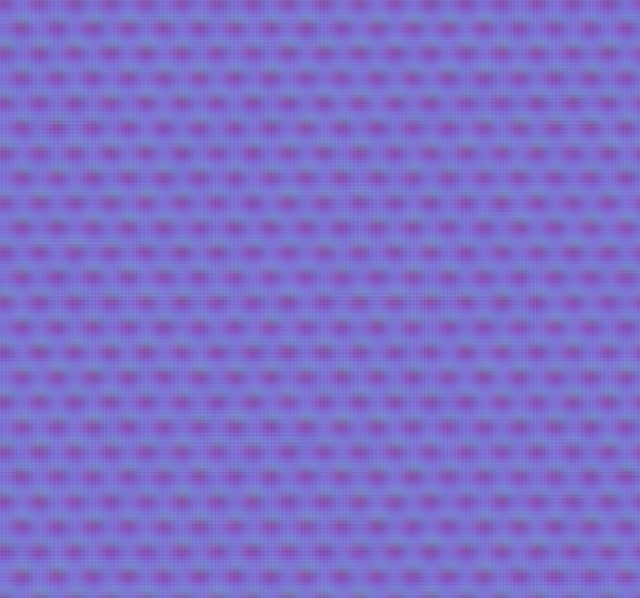
Reproduce this texture map procedurally as a WebGL 1 fragment shader.

```glsl
precision highp float;
// Tileable tangent-space normal map of staggered soft dimples in a fine mesh.

uniform vec2 u_resolution;

const vec2 DIMPLES = vec2(18.0, 24.0);      // columns and rows, rows must be even
const vec2 CELL = vec2(1.43, 1.0);          // cell size in row heights
const vec2 PHASE = vec2(0.12, 0.05);        // offset of the first dimple
const vec2 THREADS = vec2(171.0, 160.0);
const vec3 FLAT_COLOR = vec3(0.492, 0.462, 0.862);
const float TAU = 6.2831853;

float hash(vec2 p) {
  vec3 q = fract(vec3(p.xyx) * 0.1031);
  q += dot(q, q.yzx + 33.33);
  return fract((q.x + q.y) * q.z);
}

// Value noise that wraps after a whole number of cells.
float wrapNoise(vec2 uv, vec2 period) {
  vec2 p = uv * period;
  vec2 i = floor(p);
  vec2 f = fract(p);
  f = f * f * (3.0 - 2.0 * f);
  float a = hash(mod(i, period));
  float b = hash(mod(i + vec2(1.0, 0.0), period));
  float c = hash(mod(i + vec2(0.0, 1.0), period));
  float d = hash(mod(i + vec2(1.0, 1.0), period));
  return mix(mix(a, b, f.x), mix(c, d, f.x), f.y);
}

float softBlob(vec2 p, vec2 radius) {
  vec2 q = p / radius;
  return exp(-0.5 * dot(q, q));
}

// Colour change around one dimple; p is in row heights with y pointing down.
vec3 dimpleTint(vec2 p, float variation) {
  float hollow = softBlob(p, vec2(0.34, 0.27));
  float lowerSlope = softBlob(p - vec2(-0.02, 0.07), vec2(0.34, 0.27));
  float upperSlope = softBlob(p - vec2(0.08, -0.27), vec2(0.36, 0.23));
  float red = 0.035 * lowerSlope - 0.03 * upperSlope - 0.10 * p.x * hollow;
  float green = -0.165 * lowerSlope + (0.105 + 0.03 * variation) * upperSlope;
  float blue = -(0.18 + 0.025 * variation) * hollow;
  return vec3(red, green, blue);
}

// Sums nearby dimples so that their soft edges overlap.
vec3 dimpleField(vec2 uv) {
  vec2 p = vec2(uv.x, 1.0 - uv.y) * DIMPLES - PHASE;
  float nearestRow = floor(p.y + 0.5);
  vec3 tint = vec3(0.0);
  for (int j = -1; j <= 1; j++) {
    float row = nearestRow + float(j);
    float stagger = 0.5 * mod(row, 2.0);
    float nearestColumn = floor(p.x - stagger + 0.5);
    for (int i = -1; i <= 1; i++) {
      float column = nearestColumn + float(i);
      float variation = hash(mod(vec2(column, row), DIMPLES)) - 0.5;
      vec2 center = vec2(column + stagger, row);
      tint += dimpleTint((p - center) * CELL, variation);
    }
  }
  return tint;
}

// Faint crossed threads, stronger in some patches than in others.
float meshShade(vec2 uv) {
  vec2 wave = cos(TAU * uv * THREADS);
  float columns = wave.x * wrapNoise(uv, vec2(24.0, 8.0));
  float rows = wave.y * wrapNoise(uv, vec2(9.0, 30.0));
  return columns + rows;
}

void main() {
  vec2 uv = gl_FragCoord.xy / u_resolution;
  vec3 color = FLAT_COLOR + dimpleField(uv);
  color += meshShade(uv) * vec3(0.014, 0.016, 0.008);
  color += (wrapNoise(uv, vec2(36.0, 48.0)) - 0.5) * vec3(0.012, 0.016, 0.012);
  gl_FragColor = vec4(clamp(color, 0.0, 1.0), 1.0);
}
```
